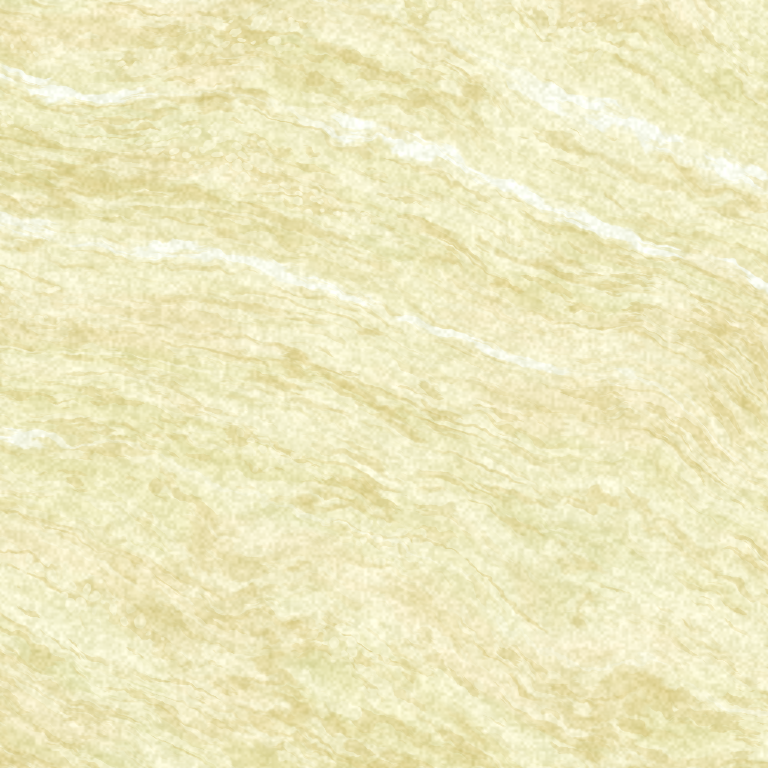
A Shadertoy shader for this texture:

```glsl
// Pale cream and ochre marble with strata sinking to the right.
// Stretched noise in a warped strata frame makes the bands and hairlines;
// broken white veins, crisp flecks, pebbles and fine grain lie on top.

#define SLOPE 0.36          // fall of the strata per unit of width
#define WARP 0.13           // strength of the broad folds
#define VEIN_COUNT 4
#define VEIN_WIDTH 0.013
#define GRAIN 0.13
#define BASE vec3(0.932, 0.920, 0.738)
#define CREAM vec3(0.967, 0.957, 0.830)
#define WHITE vec3(0.975, 0.985, 0.935)
#define SAGE vec3(0.888, 0.888, 0.695)
#define OCHRE vec3(0.865, 0.805, 0.540)
#define BLUSH vec3(0.950, 0.890, 0.725)

float hash(vec2 cell) {
    uvec2 u = uvec2(ivec2(cell)) * uvec2(1597u, 3571u);
    uint h = (u.x ^ u.y) * 74093u;
    h = (h ^ (h >> 15)) * 48271u;
    h = (h ^ (h >> 13)) * 69621u;
    return float((h ^ (h >> 16)) & 65535u) / 65535.0;
}

float noise(vec2 p) {
    vec2 i = floor(p), f = fract(p);
    f = f * f * (3.0 - 2.0 * f);
    return mix(mix(hash(i), hash(i + vec2(1, 0)), f.x),
               mix(hash(i + vec2(0, 1)), hash(i + vec2(1, 1)), f.x), f.y);
}

float fbm(vec2 p) {
    float sum = 0.0, amp = 0.53;
    for (int i = 0; i < 4; i++) {
        sum += amp * noise(p);
        p = mat2(1.96, 0.16, -0.16, 1.96) * p + 17.3;
        amp *= 0.5;
    }
    return sum;
}

// Distance to the nearest jittered cell centre, with cells of varied size
float cells(vec2 p) {
    vec2 i = floor(p);
    float best = 2.0;
    for (int y = -1; y <= 1; y++)
        for (int x = -1; x <= 1; x++) {
            vec2 c = i + vec2(x, y);
            vec2 centre = c + vec2(hash(c), hash(c + 91.0));
            best = min(best, length(p - centre) + 0.35 * hash(c + 37.0));
        }
    return best;
}

// Strata frame: x runs along the layers, y across them
vec2 strataFrame(vec2 p) {
    float across = p.y + SLOPE * p.x;
    across += 0.07 * smoothstep(0.7, 1.0, p.y) * (1.0 - smoothstep(0.0, 0.5, p.x));
    across += WARP * (noise(p * 2.6 + 4.0) - 0.5);
    across += 0.050 * (noise(p * 7.0 + 31.0) - 0.5);
    across += 0.022 * (fbm(p * 24.0) - 0.5);
    across += 0.007 * (fbm(p * 85.0 + 13.0) - 0.5);
    return vec2(p.x - SLOPE * p.y, across);
}

// Broken line where a stretched noise field crosses its middle value
float hairline(vec2 q, float seed, float width) {
    float field = fbm(q * vec2(2.0, 15.0) + seed);
    float fade = smoothstep(0.4, 0.7, noise(q * vec2(5.0, 16.0) + seed));
    float gaps = smoothstep(0.32, 0.55, fbm(q * vec2(30.0, 70.0) + seed));
    return fade * gaps * (1.0 - smoothstep(0.2 * width, width, abs(field - 0.5)));
}

void mainImage(out vec4 fragColor, in vec2 fragCoord) {
    vec2 p = fragCoord / iResolution.y;
    vec2 q = strataFrame(p);

    // Broad bands and cloudy patches
    float band = fbm(q * vec2(2.0, 15.0) + 5.0);
    float cloud = fbm(p * vec2(5.5, 7.0) + 40.0);
    float blushCloud = fbm(q * vec2(4.0, 11.0) + 70.0);
    vec3 col = mix(BASE, SAGE, 0.55 * smoothstep(0.45, 0.66, cloud));
    col = mix(col, CREAM, 0.50 * smoothstep(0.48, 0.66, band));
    col = mix(col, OCHRE, 0.27 * (1.0 - smoothstep(0.30, 0.45, band)));
    col = mix(col, BLUSH, 0.45 * smoothstep(0.52, 0.68, blushCloud));

    // Streaks and crisp flecks along the layers
    float streak = fbm(q * vec2(8.0, 55.0) + 11.0) - 0.5;
    float paleFleck = fbm(q * vec2(22.0, 75.0) + 23.0);
    float darkFleck = fbm(q * vec2(26.0, 85.0) + 57.0);
    float region = smoothstep(0.30, 0.70, noise(q * vec2(3.0, 11.0) + 19.0));
    col += streak * vec3(0.09, 0.10, 0.20);
    col = mix(col, CREAM, 0.60 * smoothstep(0.54, 0.64, paleFleck));
    col = mix(col, OCHRE, (0.15 + 0.35 * region) * smoothstep(0.56, 0.66, darkFleck));

    // Hairlines, pale and ochre
    for (int i = 0; i < 3; i++) {
        float seed = 7.0 + 45.0 * float(i);
        col = mix(col, CREAM, 0.70 * hairline(q, seed + 20.0, 0.050));
        col = mix(col, OCHRE, 0.55 * hairline(q, seed, 0.034));
    }

    // Small clusters of pale pebbles
    float cluster = smoothstep(0.70, 0.85, noise(q * vec2(5.0, 17.0) + 61.0));
    float pebble = cells(q * vec2(55.0, 75.0));
    col = mix(col, CREAM, 0.70 * cluster * (1.0 - smoothstep(0.42, 0.54, pebble)));

    // Broken white veins with a thin ochre seam below
    float ragged = 0.040 * (fbm(q * vec2(20.0, 50.0) + 9.0) - 0.5);
    float wear = smoothstep(0.36, 0.50, fbm(q * vec2(18.0, 90.0) + 33.0));
    for (int i = 0; i < VEIN_COUNT; i++) {
        float k = float(i);
        float d = q.y + ragged - (0.42 + 0.395 * k - 0.05 * k * k);
        float swell = smoothstep(0.30, 0.75, noise(vec2(q.x * 4.0 + 3.0, k * 7.0 + 2.0)));
        float width = VEIN_WIDTH * (0.25 + swell);
        float core = 1.0 - smoothstep(0.55 * width, width, abs(d));
        float halo = 1.0 - smoothstep(0.0, 4.0 * width, abs(d));
        float seam = 1.0 - smoothstep(0.001, 0.006, abs(d + 1.5 * width));
        col = mix(col, CREAM, 0.40 * halo);
        col = mix(col, OCHRE, 0.45 * seam * wear * swell);
        col = mix(col, WHITE, core * (0.25 + 0.75 * wear) * (0.25 + 0.7 * swell));
    }

    // Grain
    float grain = noise(p * 250.0) + 0.7 * noise(p * 125.0 + 50.0) - 0.85;
    col += GRAIN * grain * vec3(0.55, 0.55, 0.85);
    fragColor = vec4(clamp(col, 0.0, 1.0), 1.0);
}
```
